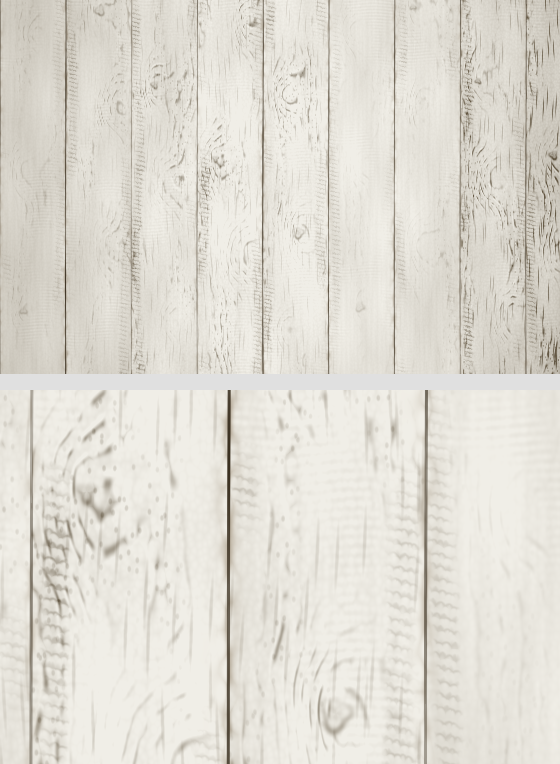
Top: the whole. Bottom: its middle third, enlarged.
A Shadertoy shader for this texture:

```glsl
float hash(vec2 p) {
    return fract(sin(dot(p, vec2(127.1, 311.7))) * 43758.5);
}

// Cellular noise: distance to the nearest scattered point
float cells(vec2 p) {
    vec2 cell = floor(p);
    float nearest = 2.0;
    for (int j = -1; j <= 1; j++)
        for (int i = -1; i <= 1; i++) {
            vec2 c = cell + vec2(i, j);
            vec2 d = c + vec2(hash(c), hash(c + 57.3)) - p;
            nearest = min(nearest, dot(d, d));
        }
    return sqrt(nearest);
}

void mainImage(out vec4 fragColor, in vec2 fragCoord) {
    const float plankWidth = 0.1758;
    const float plankWear[9] = float[9](0.2, 0.4, 0.6, 0.7, 0.65, 0.12, 0.28, 0.9, 1.35);
    const float plankTone[9] = float[9](0.06, 0.05, 0.03, 0.0, 0.0, 0.02, 0.02, 0.04, 0.07);
    const float gapDepth[10] = float[10](0.7, 1.0, 0.4, 0.55, 1.0, 0.75, 0.75, 0.6, 0.7, 0.6);

    vec2 uv = fragCoord / iResolution.xy;
    vec2 p = fragCoord / iResolution.y;
    float pixel = 1.0 / iResolution.y;

    // Plank layout: q is measured in plank widths
    float across = p.x / plankWidth + 0.004 * sin(p.y * 5.0);
    float id = floor(across);
    int plank = clamp(int(id), 0, 8);
    vec2 q = vec2(across - id, p.y / plankWidth);
    float wear = plankWear[plank];

    // Knots bend the grain into rings; some have a dark eye
    float bend = 0.0, eye = 0.0, around = 0.0;
    for (float k = 0.0; k < 3.0; k++) {
        float h = hash(vec2(id + 3.0, k));
        vec2 d = q - vec2(0.25 + 0.5 * h, 5.69 * fract(0.17 + 0.802 * id + 0.37 * k));
        float size = mix(0.14, 0.32, hash(vec2(k, id + 9.0)));
        vec2 e = d * vec2(1.0, 0.65) / size;
        float bump = exp(-dot(e, e));
        bend += 14.0 * size * bump;
        around += bump;
        float radius = 0.03 + 0.06 * h;
        float r = length(d * vec2(1.0, 0.85)) + 0.012 * sin(3.0 * atan(d.y, d.x) + id);
        float rim = exp(-pow((r - radius) / 0.018, 2.0)) * (0.6 - 0.4 * d.y / radius);
        eye += (rim + 0.35 * smoothstep(radius, 0.0, r)) * step(k, 0.5) * mix(0.2, 0.9, wear);
    }

    // Raised grain showing through the paint in patches
    float worn = smoothstep(0.35, 0.8, cells(q * vec2(2.5, 0.7) + id * 13.0));
    float waves = 0.5 * sin(q.y * 1.3 + id * 2.0) + 0.25 * sin(q.y * 3.7 + q.x * 5.0 + id)
                + 0.1 * sin(q.y * 13.0 + q.x * 9.0);
    float grain = 6.283 * (q.x * 9.0 + bend + waves + 1.3 * cells(q * vec2(3.0, 0.8) + id * 7.0));
    float ridge = pow(0.5 + 0.5 * sin(grain), 6.0);
    float glint = pow(0.5 + 0.5 * sin(grain + 1.5), 5.0);
    float flakes = cells(q * vec2(15.0, 7.0) + id * 5.0);
    float grit = cells(q * vec2(31.0, 23.0) + id * 2.0);
    float exposed = wear * min(worn + 0.6 * around, 1.0) * smoothstep(0.25, 0.7, flakes);

    // Saw-tooth ribs of uneven length in bands beside the plank edges
    float sway = 0.03 * sin(q.y * 1.7 + id) + 0.05 * (flakes - 0.5);
    float band = smoothstep(0.09, 0.03, abs(q.x - 0.1 - sway))
               + 0.5 * smoothstep(0.1, 0.03, abs(q.x - 0.9 + sway));
    float phase = q.y * 98.0 + q.x * 25.0 + 3.0 * sin(q.y * 2.3 + id) + 2.5 * grit;
    float ribs = pow(0.5 + 0.5 * sin(phase), 3.0);
    float ribPatch = smoothstep(0.3, 0.75, cells(vec2(q.x, q.y * 0.7) + id * 3.0));

    // Long dark cracks, brush weave, streaks and grit
    vec2 drift = vec2(0.03 * sin(q.y * 2.1 + id), 0.0);
    float crack = smoothstep(0.2, 0.05, cells((q + drift) * vec2(15.0, 0.9) + id * 6.0));
    float streak = cells(q * vec2(19.0, 1.1) + id * 11.0);
    float blotch = cells(q * vec2(1.7, 0.6) + id * 8.0) - 0.45;
    float weave = sin(q.y * 131.0 + 2.0 * sin(q.x * 7.0)) * smoothstep(0.45, 0.8, cells(q * 1.4 + id));
    float speck = smoothstep(0.2, 0.06, cells(q * vec2(15.0, 9.0) + id * 4.0));

    float age = plankTone[plank] - 0.05 + 0.06 * streak + 0.03 * weave;
    age += 0.16 * blotch + 0.06 * (grit - 0.45) * (0.5 + wear);
    age += exposed * (0.85 * ridge - 0.2 * glint + 0.07);
    age += band * ribPatch * min(wear + 0.2, 0.85) * (0.55 * ribs + 0.08);
    age += 0.35 * speck * worn * wear + 0.4 * crack * wear * wear + 0.8 * eye;

    // Darkening toward the borders, mostly left and right
    vec2 v = uv - vec2(0.5, 0.52);
    age += 0.8 * v.x * v.x + 0.26 * v.y * v.y;

    vec3 paint = vec3(0.925, 0.915, 0.885);
    vec3 wood = vec3(0.48, 0.44, 0.37);
    vec3 color = mix(paint, wood, clamp(age, -0.04, 1.2));

    // Gaps between planks with a worn brown margin
    float toGap = min(q.x, 1.0 - q.x) * plankWidth;
    float edge = floor(across + 0.5);
    float depth = gapDepth[clamp(int(edge), 0, 9)];
    depth *= 0.8 + 0.25 * sin(p.y * 7.0 + edge * 2.4) * sin(p.y * 17.0 + edge);
    float gap = 1.0 - smoothstep(0.0013 - 0.5 * pixel, 0.0013 + 0.6 * pixel, toGap);
    float margin = exp(-toGap / 0.005) * smoothstep(0.2, 0.8, flakes);
    color = mix(color, vec3(0.56, 0.49, 0.39), 0.75 * depth * margin);
    color = mix(color, vec3(0.25, 0.21, 0.15), gap * depth);

    fragColor = vec4(color, 1.0);
}
```
